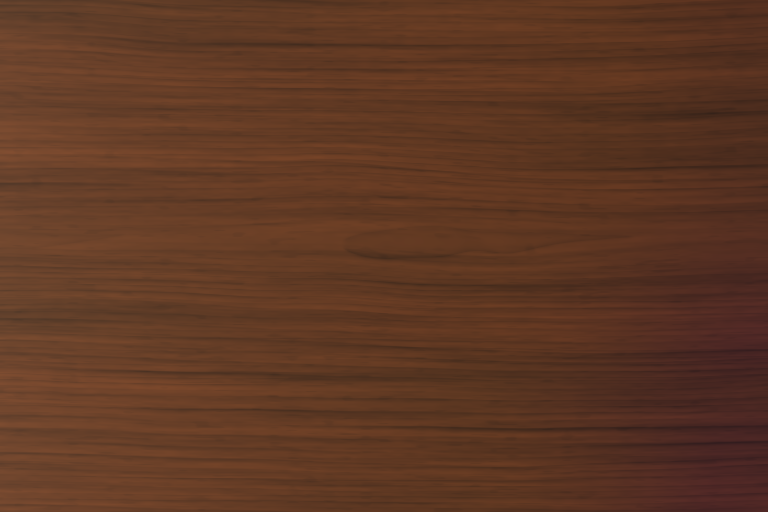
This texture is drawn by a Shadertoy shader. Its source:

```glsl
// Dark walnut veneer: fine horizontal grain around a slender pointed figure.

float hash(vec2 cell) {
    return fract(sin(dot(cell, vec2(127.1, 311.7))) * 43758.5453);
}

float noise(vec2 p) {
    vec2 cell = floor(p), f = fract(p);
    f = f * f * (3.0 - 2.0 * f);
    return mix(mix(hash(cell), hash(cell + vec2(1, 0)), f.x),
               mix(hash(cell + vec2(0, 1)), hash(cell + vec2(1, 1)), f.x), f.y);
}

// Noise centred on zero
float wobble(vec2 p) {
    return noise(p) - 0.5;
}

// Pointed figure: x is the inside mask, y the dark rim
vec2 figure(vec2 p, vec2 start, float len, float height) {
    float t = clamp((p.x - start.x) / len, 0.0, 1.0);
    float axis = start.y + 0.016 * t * t;
    float halfWidth = height * sqrt(t) * pow(1.0 - t, 1.5);
    halfWidth *= 1.0 + 0.5 * wobble(vec2(p.x * 14.0, start.x));
    float dy = p.y - axis + 0.007 * wobble(vec2(p.x * 11.0, 3.0));
    float edge = abs(dy) - halfWidth;
    float ends = smoothstep(0.0, 0.03, t) * (1.0 - smoothstep(0.96, 1.0, t));
    float rim = exp(-abs(edge) / (edge > 0.0 ? 0.003 : 0.006));
    rim *= mix(1.0, 0.6, smoothstep(-0.01, 0.01, dy));
    return vec2(1.0 - smoothstep(-0.004, 0.003, edge), rim) * ends;
}

// Thin late-wood lines, sharp on one side and fading on the other
float growthLines(vec2 p, float density) {
    float phase = p.y * density + 2.5 * noise(vec2(p.x * 0.7, p.y * 9.0));
    float f = fract(phase);
    float strength = noise(vec2(p.x * 2.2, floor(phase) * 7.3));
    return f * f * f * (1.0 - smoothstep(0.82, 1.0, f)) * strength;
}

void mainImage(out vec4 fragColor, in vec2 fragCoord) {
    vec2 p = fragCoord / iResolution.y;
    float across = fragCoord.x / iResolution.x;

    // Slow waves, and grain pushed apart around the figure
    vec2 q = p;
    q.y += 0.030 * wobble(p * vec2(1.8, 3.0)) + 0.006 * wobble(p * vec2(6.0, 12.0));
    vec2 d = p - vec2(0.9, 0.527);
    float spread = exp(-d.x * d.x * 9.0 - abs(d.y) * 9.0);
    q.y -= 0.022 * spread * d.y / sqrt(d.y * d.y + 0.0006);

    // Grain from broad bands down to single fibres
    float grain = 0.46;
    grain += 0.42 * wobble(q * vec2(0.9, 13.0));
    grain += 0.42 * wobble(q * vec2(1.6, 37.0) + 17.0);
    grain += 0.38 * wobble(q * vec2(3.0, 85.0) + 41.0);
    grain += 0.26 * wobble(q * vec2(9.0, 170.0) + 5.0);
    grain += 0.18 * wobble(q * vec2(45.0, 230.0));

    // Plain, smoother wood along the heart
    float heart = exp(-pow((p.y - 0.53) / 0.045, 2.0));
    grain = mix(grain, 0.34 + 0.35 * (grain - 0.46), 0.7 * heart);
    float lines = growthLines(q, 42.0) + 0.8 * growthLines(q + 3.7, 71.0);
    grain += 0.85 * lines * (1.0 - 0.75 * heart);

    // Short open pores
    float pores = smoothstep(0.74, 0.92, noise(q * vec2(28.0, 190.0) + 9.0));
    grain += 0.16 * pores;

    // Main figure and a fainter one running in from the left
    vec2 lens = figure(p, vec2(0.665, 0.523), 0.58, 0.082);
    vec2 side = 0.6 * figure(p, vec2(-0.25, 0.525), 0.50, 0.085);
    grain += 0.42 * (lens.y + side.y) + 0.10 * (lens.x + side.x);

    // Red-brown wood with olive-brown grain
    vec3 color = mix(vec3(0.435, 0.245, 0.138), vec3(0.295, 0.180, 0.112), grain);
    color.r += 0.018 * wobble(q * vec2(1.1, 8.0) + 60.0);

    // Pale light from the left, violet shade at the lower right
    color += vec3(0.070, 0.062, 0.055) * pow(1.0 - across, 2.5);
    color *= 1.0 - 0.07 * smoothstep(0.6, 1.0, across);
    float violet = smoothstep(0.6, 1.0, across) * (1.0 - smoothstep(0.1, 0.75, p.y));
    violet *= 0.4 + 0.9 * noise(q * vec2(1.2, 9.0) + 30.0);
    violet += 0.22 * smoothstep(0.75, 1.0, across);
    color = mix(color, color * vec3(0.87, 0.76, 1.22), clamp(violet, 0.0, 1.0));

    fragColor = vec4(color, 1.0);
}
```
